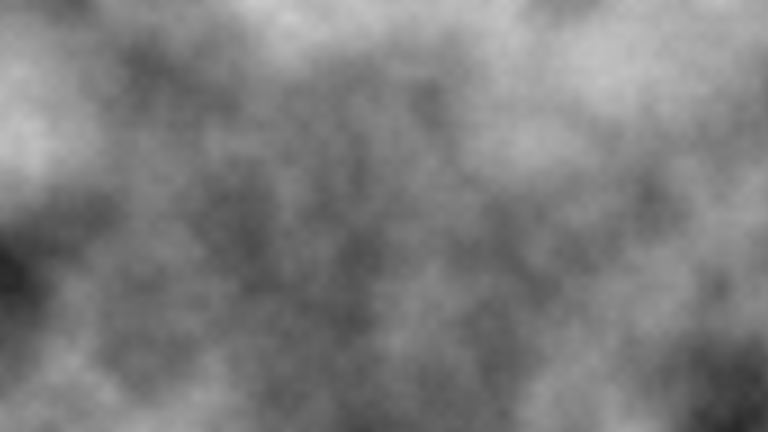
Give the GLSL for this texture, as a WebGL 2 fragment shader.

```glsl
#version 300 es
precision highp float;
// Soft grey clouds: layered value noise with an even overall tone.

#define CELLS 3.0       // largest noise cells per canvas height
#define OCTAVES 5       // layers of detail
#define GAIN 0.5        // strength of each layer relative to the last
#define BRIGHTNESS 0.493
#define CONTRAST 0.101  // standard deviation of the broad shapes
#define SEED 37.0

uniform vec2 u_resolution;
out vec4 fragColor;

// Integer hash of a lattice point, 0 to 1
float hash(vec2 cell) {
    uvec2 q = uvec2(ivec2(cell)) * uvec2(1597u, 7919u);
    uint h = (q.x ^ (q.y << 7)) + q.y;
    h = (h ^ (h >> 16)) * 0x7feb352du;
    h = (h ^ (h >> 15)) * 0x846ca68bu;
    h ^= h >> 16;
    return float(h >> 8) / 16777216.0;
}

// Smoothly interpolated lattice values, centred on zero
float valueNoise(vec2 p) {
    vec2 cell = floor(p);
    vec2 f = p - cell;
    vec2 w = f * f * (3.0 - 2.0 * f);
    float low = mix(hash(cell), hash(cell + vec2(1.0, 0.0)), w.x);
    float high = mix(hash(cell + vec2(0.0, 1.0)), hash(cell + 1.0), w.x);
    return mix(low, high, w.y) - 0.5;
}

float clouds(vec2 p, int octaves) {
    float sum = 0.0;
    float amplitude = 0.5;
    p += SEED;
    for (int i = 0; i < octaves; i++) {
        sum += amplitude * valueNoise(p);
        p = p * 2.0 + 17.0;
        amplitude *= GAIN;
    }
    return sum;
}

// Mean and standard deviation of the broad shapes over the canvas
vec2 measureTone(vec2 extent) {
    const vec2 grid = vec2(10.0, 6.0);
    float sum = 0.0;
    float squares = 0.0;
    for (float y = 0.5; y < grid.y; y++) {
        for (float x = 0.5; x < grid.x; x++) {
            float v = clouds(vec2(x, y) / grid * extent, 2);
            sum += v;
            squares += v * v;
        }
    }
    float count = grid.x * grid.y;
    float mean = sum / count;
    return vec2(mean, sqrt(max(squares / count - mean * mean, 1e-4)));
}

void main() {
    float scale = CELLS / u_resolution.y;
    vec2 tone = measureTone(u_resolution * scale);
    float density = clouds(gl_FragCoord.xy * scale, OCTAVES);

    // Balance brightness and contrast
    float grey = BRIGHTNESS + CONTRAST * (density - tone.x) / tone.y;
    fragColor = vec4(vec3(clamp(grey, 0.0, 1.0)), 1.0);
}
```
